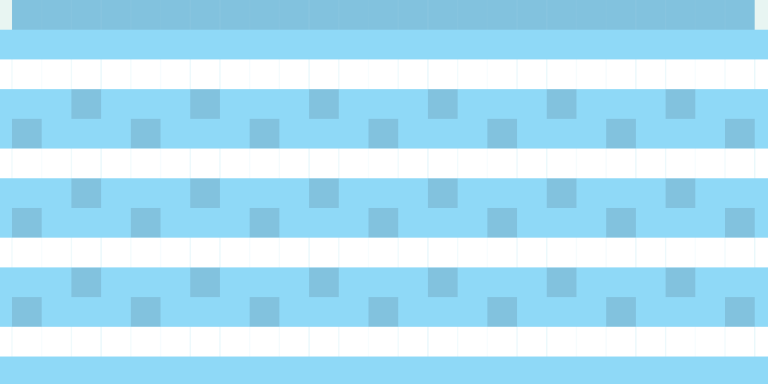
Give the GLSL for this pattern, as a Shadertoy shader.

```glsl
const vec3 SKY    = vec3(0.56, 0.85, 0.97);
const vec3 SHADE  = vec3(0.51, 0.76, 0.87);
const vec3 WHITE  = vec3(1.0);
const vec3 SEAM   = vec3(0.91, 0.97, 0.985);
const vec3 CORNER = vec3(0.91, 0.96, 0.95);

const float CELL        = 0.07737;  // cell side, in canvas heights
const float LEFT_MARGIN = 0.0312;   // start of the first column
const float COLUMNS     = 25.0;
const float ROW_PERIOD  = 3.0;      // two blue rows, one white row
const float COL_PERIOD  = 4.0;
const float SEAM_WIDTH  = 0.045;    // in cells
const float SEAM_CYCLE  = 1.7;      // how quickly seam strength varies
const float BAND_SEAM   = 0.05;     // seam opacity on the top band

// Fraction of a pixel of width px, centred on x, lying between lo and hi
float coverage(float x, float lo, float hi, float px) {
    return clamp((min(x + 0.5 * px, hi) - max(x - 0.5 * px, lo)) / px, 0.0, 1.0);
}

// One-cell-wide stripe around a centre, repeated every period
float repeatedStripe(float x, float centre, float period, float px) {
    float d = mod(x - centre + 0.5 * period, period) - 0.5 * period;
    return coverage(d, -0.5, 0.5, px);
}

// Thin column joints of uneven strength
float seams(float x, float px) {
    float joint = floor(x + 0.5);
    float strength = 0.65 - 0.35 * cos(SEAM_CYCLE * (joint - 1.0));
    return strength * coverage(x - joint, -0.5 * SEAM_WIDTH, 0.5 * SEAM_WIDTH, px);
}

void mainImage(out vec4 fragColor, in vec2 fragCoord) {
    // Cell coordinates, with rows counted down from the top
    vec2 uv = fragCoord / iResolution.y;
    vec2 p = vec2(uv.x - LEFT_MARGIN, 1.0 - uv.y) / CELL;
    float px = 1.0 / (iResolution.y * CELL);
    float seam = seams(p.x, px);

    // Staggered squares on the paired blue rows
    float upper = repeatedStripe(p.y, 3.5, ROW_PERIOD, px)
                * repeatedStripe(p.x, 2.5, COL_PERIOD, px);
    float lower = repeatedStripe(p.y, 4.5, ROW_PERIOD, px)
                * repeatedStripe(p.x, 0.5, COL_PERIOD, px);
    float inRows = step(2.5, p.y) * step(p.y, 11.5);
    vec3 color = mix(SKY, SHADE, min(upper + lower, 1.0) * inRows);

    // White rows with faint seams
    float whiteRow = repeatedStripe(p.y, 2.5, ROW_PERIOD, px);
    color = mix(color, mix(WHITE, SEAM, seam), whiteRow);

    // Top band between pale corners
    float inBand = coverage(p.x, 0.0, COLUMNS, px);
    vec3 band = mix(CORNER, mix(SHADE, WHITE, BAND_SEAM * seam), inBand);
    color = mix(color, band, coverage(p.y, -1.0, 1.0, px));

    fragColor = vec4(color, 1.0);
}
```
